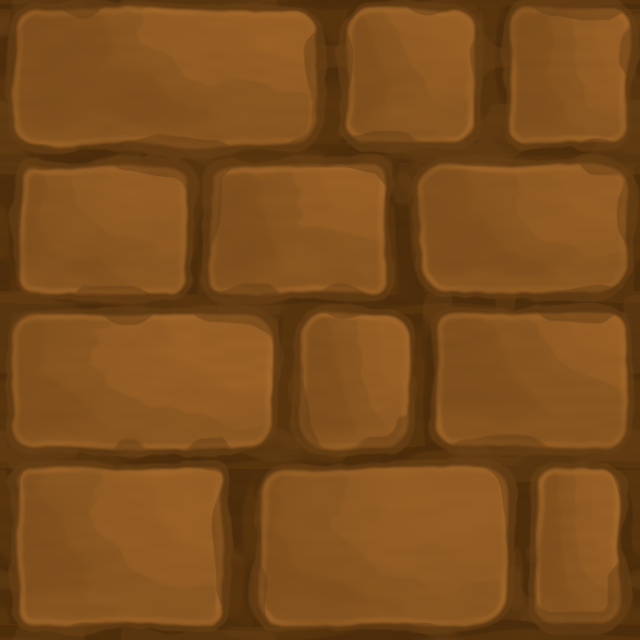
This texture is drawn by a WebGL 2 fragment shader. Its source:

```glsl
#version 300 es
precision highp float;

uniform vec2 u_resolution;
out vec4 fragColor;

const vec3 FACE_SHADE = vec3(0.495, 0.305, 0.108);
const vec3 FACE_MID = vec3(0.550, 0.343, 0.130);
const vec3 FACE_LIGHT = vec3(0.625, 0.390, 0.153);
const vec3 RIM = vec3(0.650, 0.415, 0.165);
const vec3 HALO = vec3(0.410, 0.250, 0.080);
const vec3 MORTAR = vec3(0.345, 0.203, 0.052);
const vec3 MORTAR_DARK = vec3(0.285, 0.165, 0.036);

// Bottom and top of each course, then left and right of each stone
const vec2 COURSES[4] = vec2[4](
  vec2(0.025, 0.268), vec2(0.300, 0.510), vec2(0.543, 0.740), vec2(0.773, 0.987));
const vec2 STONES[12] = vec2[12](
  vec2(0.029, 0.349), vec2(0.406, 0.789), vec2(0.836, 0.968),
  vec2(0.017, 0.426), vec2(0.469, 0.638), vec2(0.682, 0.977),
  vec2(0.031, 0.292), vec2(0.329, 0.602), vec2(0.655, 0.979),
  vec2(0.023, 0.493), vec2(0.541, 0.743), vec2(0.798, 0.982));

float hash(vec2 p) {
  vec3 q = fract(vec3(p.xyx) * 0.1031);
  q += dot(q, q.yzx + 33.33);
  return fract((q.x + q.y) * q.z);
}

// Value noise whose lattice wraps once across the canvas
float noise(vec2 p, vec2 cells, float seed) {
  vec2 q = p * cells, i = floor(q), f = fract(q);
  f = f * f * (3.0 - 2.0 * f);
  vec2 a = mod(i, cells) + seed, b = mod(i + 1.0, cells) + seed;
  return mix(mix(hash(a), hash(vec2(b.x, a.y)), f.x),
             mix(hash(vec2(a.x, b.y)), hash(b), f.x), f.y);
}

float roundedBox(vec2 p, vec2 halfSize, float radius) {
  vec2 q = abs(p) - halfSize + radius;
  return length(max(q, 0.0)) + min(max(q.x, q.y), 0.0) - radius;
}

// Coverage of a brush layer below a limit
float layer(float value, float limit, float softness) {
  return 1.0 - smoothstep(limit - softness, limit + softness, value);
}

// Broad overlapping strokes, lit from the upper right
vec3 paintFace(vec2 p, vec2 uv, float id) {
  float wobble = noise(p, vec2(13.0, 17.0), id) - 0.5;
  float ragged = noise(p, vec2(34.0, 60.0), id + 7.0) - 0.5;
  float contrast = 0.45 + 0.55 * hash(vec2(id, 4.0));
  vec2 lit = vec2(0.80 + 0.25 * hash(vec2(id, 1.0)), 0.75 + 0.3 * hash(vec2(id, 2.0)));
  float reach = length((uv - lit) * vec2(1.0, 0.85)) + 0.18 * wobble + 0.05 * ragged;
  vec3 color = mix(FACE_MID, FACE_SHADE, smoothstep(0.25, 0.95, reach));
  color = mix(color, FACE_MID, 0.40 * layer(reach, 0.74, 0.025));
  color = mix(color, FACE_LIGHT, 0.40 * contrast * layer(reach, 0.52, 0.015));
  color = mix(color, FACE_LIGHT, 0.35 * contrast * layer(reach, 0.30, 0.05));
  float foot = uv.y + 0.25 * wobble - 0.12 * uv.x;
  return mix(color, FACE_MID, 0.55 * layer(foot, 0.15, 0.12));
}

// Dark strokes that follow the direction of the joint
vec3 paintMortar(vec2 p, float across) {
  float lengthwise = noise(p, vec2(7.0, 60.0), 3.0);
  float upright = noise(p, vec2(46.0, 11.0), 9.0);
  float stroke = mix(lengthwise, upright, across);
  float patches = noise(p, vec2(19.0, 23.0), 15.0);
  vec3 color = mix(MORTAR, MORTAR_DARK, 0.75 * smoothstep(0.45, 0.62, stroke));
  return mix(color, HALO, 0.45 * smoothstep(0.60, 0.68, patches));
}

void main() {
  vec2 p = gl_FragCoord.xy / u_resolution;

  // Hand-drawn edge wander
  vec2 wander = vec2(noise(p, vec2(9.0, 14.0), 21.0), noise(p, vec2(10.0, 9.0), 31.0)) - 0.5;
  vec2 q = p + 0.011 * wander;

  // Nearest stone
  float dist = 1.0, id = 0.0, across = 0.0;
  vec2 uv = vec2(0.0);
  for (int i = 0; i < 12; i++) {
    vec2 course = COURSES[i / 3], span = STONES[i];
    vec2 low = vec2(span.x, course.x), high = vec2(span.y, course.y);
    float radius = 0.018 + 0.026 * hash(vec2(float(i), 8.0));
    float d = roundedBox(q - 0.5 * (low + high), 0.5 * (high - low), radius);
    if (d < dist) {
      dist = d;
      id = float(i) * 3.0 + 40.0;
      uv = (q - low) / (high - low);
    }
    across = max(across, step(course.x, q.y) * step(q.y, course.y));
  }

  float rough = noise(p, vec2(55.0, 48.0), 51.0) - 0.5;
  float patches = noise(p, vec2(15.0, 12.0), 61.0);
  float edge = dist + 0.003 * rough;

  // Joint, with thin brown strokes spilling out of the stones
  vec3 color = paintMortar(q, across);
  float spill = layer(dist + 0.006 * rough, 0.004 + 0.014 * patches, 0.0025);
  color = mix(color, HALO, 0.65 * spill);

  // Face, thin bright rim and worn side strokes
  vec3 face = paintFace(p, uv, id);
  float rim = exp(-pow((edge + 0.006) / 0.0045, 2.0));
  float rimStrength = 0.15 + 0.55 * noise(p, vec2(12.0, 15.0), 71.0);
  face = mix(face, RIM, rim * rimStrength);
  float worn = layer(-dist, 0.018 * smoothstep(0.5, 0.9, patches), 0.002);
  face = mix(face, HALO, 0.55 * worn * smoothstep(0.5, 0.65, patches));
  color = mix(color, face, layer(edge, 0.0, 0.0035));

  // Faint brush grain
  color *= 1.0 + 0.035 * (noise(p, vec2(24.0, 80.0), 81.0) - 0.5);
  fragColor = vec4(color, 1.0);
}
```
